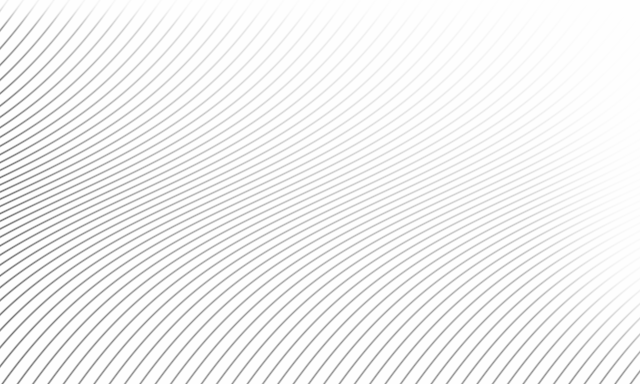
Write a WebGL 1 fragment shader that draws this background.

```glsl
precision highp float;
// Fine grey lines sweeping up to the right over white, fading to the upper right.
// One S-shaped curve repeats at equal horizontal steps; its slope turns the
// horizontal offset into a true distance, so every line keeps an even width.

uniform vec2 u_resolution;

// Horizontal position of the base curve at height y: steep at both ends, shallow midway.
float curveX(float y) {
    float t = 4.25 * (y - 0.495);
    return 0.4 * y + 1.75 / 4.25 * atan(t);
}

// Change of curveX with height.
float curveSlope(float y) {
    float t = 4.25 * (y - 0.495);
    return 0.4 + 1.75 / (1.0 + t * t);
}

// Coverage of the repeated lines; p is in units of the canvas height.
float lineCoverage(vec2 p, float pixel) {
    float spacing = 0.0399;
    float offset = p.x - curveX(p.y) - 0.47;
    float nearest = abs(fract(offset / spacing + 0.5) - 0.5) * spacing;
    float dist = nearest / length(vec2(1.0, curveSlope(p.y)));
    return 1.0 - smoothstep(-pixel, pixel, dist - 0.0018);
}

// Line strength: darkest at the left and bottom, weakest at the upper right.
float inkStrength(vec2 uv) {
    float diagonal = exp(-3.6 * uv.x * pow(uv.y, 1.5) - 0.4 * pow(uv.y, 6.0));
    float leftBoost = 1.0 + 0.3 * exp(-8.0 * uv.x);
    float rightFade = 1.0 - 0.9 * smoothstep(0.8, 1.0, uv.x) * smoothstep(0.0, 0.3, uv.y);
    float topFade = 1.0 - 0.85 * smoothstep(0.92, 1.0, uv.y);
    return 0.47 * diagonal * leftBoost * rightFade * topFade;
}

void main() {
    vec2 uv = gl_FragCoord.xy / u_resolution;
    vec2 p = gl_FragCoord.xy / u_resolution.y;
    float ink = lineCoverage(p, 1.1 / u_resolution.y) * inkStrength(uv);
    vec3 paper = vec3(0.995);
    gl_FragColor = vec4(mix(paper, vec3(0.0), ink), 1.0);
}
```
